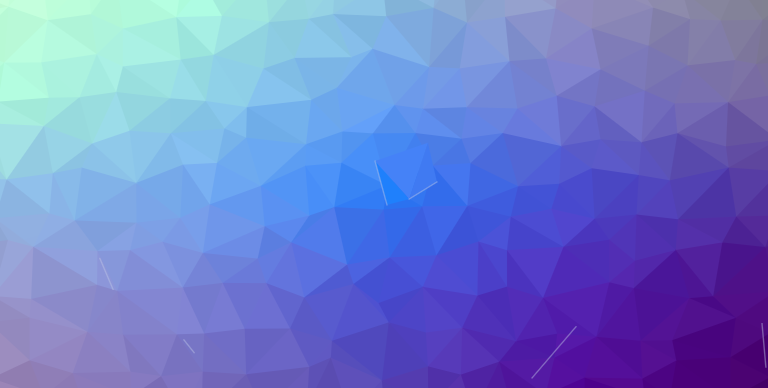
This background is drawn by a Shadertoy shader. Its source:

```glsl
// A low-poly gradient: a jittered grid is cut into flat triangles, each tinted
// by a smooth colour field (mint, grey, violet and purple corners around a
// bright blue core). A few pale hairline seams lie on top.

const vec2 GRID = vec2(18.0, 10.0);

vec2 hash2(vec2 p) {
    vec3 q = fract(p.xyx * vec3(0.1031, 0.1030, 0.0973));
    q += dot(q, q.yzx + 33.33);
    return fract((q.xx + q.yz) * q.zy);
}

// Linear blend of five evenly spaced stops
vec3 ramp(float x, vec3 a, vec3 b, vec3 c, vec3 d, vec3 e) {
    x = clamp(x, 0.0, 1.0) * 4.0;
    vec3 left = mix(mix(a, b, min(x, 1.0)), c, clamp(x - 1.0, 0.0, 1.0));
    return mix(mix(left, d, clamp(x - 2.0, 0.0, 1.0)), e, clamp(x - 3.0, 0.0, 1.0));
}

// Colour field: five horizontal ramps blended from bottom to top
vec3 colourField(vec2 uv) {
    float x = uv.x;
    vec3 bottom = ramp(x, vec3(0.60, 0.51, 0.70), vec3(0.47, 0.43, 0.74),
        vec3(0.33, 0.27, 0.70), vec3(0.33, 0.03, 0.60), vec3(0.28, 0.00, 0.41));
    vec3 low = ramp(x, vec3(0.60, 0.59, 0.80), vec3(0.49, 0.52, 0.84),
        vec3(0.29, 0.31, 0.83), vec3(0.32, 0.14, 0.70), vec3(0.30, 0.03, 0.50));
    vec3 middle = ramp(x, vec3(0.56, 0.74, 0.90), vec3(0.46, 0.66, 0.94),
        vec3(0.17, 0.49, 0.98), vec3(0.29, 0.30, 0.82), vec3(0.33, 0.21, 0.62));
    vec3 high = ramp(x, vec3(0.69, 0.99, 0.86), vec3(0.57, 0.83, 0.90),
        vec3(0.42, 0.63, 0.95), vec3(0.46, 0.47, 0.80), vec3(0.46, 0.40, 0.62));
    vec3 top = ramp(x, vec3(0.77, 1.00, 0.85), vec3(0.68, 0.99, 0.87),
        vec3(0.53, 0.74, 0.88), vec3(0.58, 0.56, 0.75), vec3(0.50, 0.50, 0.56));
    return ramp(uv.y, bottom, low, middle, high, top);
}

vec2 vertexAt(vec2 id) {
    return id + (hash2(id + 7.0) - 0.5) * vec2(0.62, 0.66);
}

float cross2(vec2 a, vec2 b) { return a.x * b.y - a.y * b.x; }

// Antialiased coverage of a triangle
float triangle(vec2 p, vec2 a, vec2 b, vec2 c, float px) {
    float winding = sign(cross2(b - a, c - a));
    float d = min(cross2(normalize(b - a), p - a) * winding,
              min(cross2(normalize(c - b), p - b) * winding,
                  cross2(normalize(a - c), p - c) * winding));
    return clamp(d / px + 0.5, 0.0, 1.0);
}

// Antialiased coverage of a hairline
float seam(vec2 p, vec2 a, vec2 b, float px) {
    vec2 ab = b - a;
    float t = clamp(dot(p - a, ab) / dot(ab, ab), 0.0, 1.0);
    return clamp((0.016 - length(p - a - ab * t)) / px + 0.5, 0.0, 1.0);
}

// Flat facet colour in rgb, weighted by its coverage in alpha
vec4 facet(vec2 p, vec2 a, vec2 b, vec2 c, float px) {
    vec2 centre = (a + b + c) / 3.0;
    float shade = (hash2(floor(centre * 31.0)).x - 0.5) * 0.045;
    vec3 tint = colourField((centre - vec2(0.0, 0.5)) / GRID) + shade;
    return vec4(tint, 1.0) * triangle(p, a, b, c, px);
}

void mainImage(out vec4 fragColor, in vec2 fragCoord) {
    vec2 uv = fragCoord / iResolution.xy;
    vec2 p = uv * GRID + vec2(0.0, 0.5);
    float px = GRID.y / iResolution.y;

    // Triangle mesh: each jittered cell is split along its shorter diagonal
    vec4 sum = vec4(colourField(uv), 1.0) * 0.001;
    for (int j = -1; j <= 1; j++) {
        for (int i = -1; i <= 1; i++) {
            vec2 id = floor(p) + vec2(i, j);
            vec2 a = vertexAt(id);
            vec2 b = vertexAt(id + vec2(1, 0));
            vec2 c = vertexAt(id + vec2(1, 1));
            vec2 d = vertexAt(id + vec2(0, 1));
            if (distance(a, c) < distance(b, d)) {
                sum += facet(p, a, b, c, px) + facet(p, a, c, d, px);
            } else {
                sum += facet(p, a, b, d, px) + facet(p, b, c, d, px);
            }
        }
    }
    vec3 col = sum.rgb / sum.a;

    // Bright facets at the core
    vec2 peak = vec2(8.79, 6.35), foot = vec2(9.07, 5.22);
    vec2 notch = vec2(9.59, 5.37), tip = vec2(10.24, 5.81), crown = vec2(10.03, 6.82);
    col = mix(col, vec3(0.27, 0.51, 0.97), triangle(p, peak, notch, crown, px));
    col = mix(col, vec3(0.25, 0.48, 0.95), triangle(p, crown, notch, tip, px));
    col = mix(col, vec3(0.12, 0.50, 0.99), triangle(p, peak, foot, notch, px));

    // Pale seams
    float line = max(seam(p, peak, foot, px), seam(p, notch, tip, px));
    line = max(line, seam(p, vec2(2.34, 3.84), vec2(2.65, 3.04), px));
    line = max(line, seam(p, vec2(4.31, 1.74), vec2(4.55, 1.41), px));
    line = max(line, seam(p, vec2(13.50, 2.08), vec2(12.47, 0.76), px));
    line = max(line, seam(p, vec2(17.86, 2.16), vec2(17.95, 1.04), px));
    col = mix(col, vec3(0.75, 0.78, 0.90), line * 0.45);

    fragColor = vec4(clamp(col, 0.0, 1.0), 1.0);
}
```
